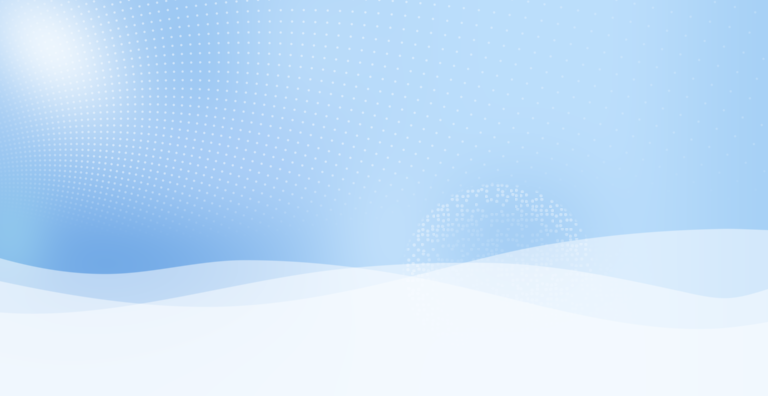
Give the GLSL for this background, as a WebGL 1 fragment shader.

```glsl
precision highp float;
// Soft blue sky with blurred glows, a curved dot mesh and translucent white waves.
uniform vec2 u_resolution;

const float ASPECT = 1.94;
const vec3 WHITE = vec3(0.98, 0.99, 1.0);
const vec3 PALE = vec3(0.77, 0.885, 0.985);
const vec3 BLUE = vec3(0.57, 0.755, 0.94);
const vec3 DEEP = vec3(0.44, 0.66, 0.90);

float hash(vec2 p) {
  return fract(sin(dot(p, vec2(127.1, 311.7))) * 43758.545);
}

vec2 rotate(vec2 p, float angle) {
  float c = cos(angle), s = sin(angle);
  return vec2(c * p.x - s * p.y, s * p.x + c * p.y);
}

float glow(vec2 offset, vec2 radius) {
  vec2 d = offset / radius;
  return exp(-dot(d, d));
}

float disc(float dist, float radius, float blur) {
  return 1.0 - smoothstep(radius - blur, radius + blur, dist);
}

// Cubic through two knots, each given as (x, height, slope).
float cubic(float x, vec3 a, vec3 b) {
  float w = b.x - a.x;
  float t = (x - a.x) / w;
  float s = 1.0 - t;
  return mix(a.y, b.y, t * t * (3.0 - 2.0 * t))
       + w * t * s * (a.z * s - b.z * t);
}

float wave(float x, vec3 a, vec3 b, vec3 c, vec3 d, vec3 e, vec3 f) {
  if (x < b.x) return cubic(x, a, b);
  if (x < c.x) return cubic(x, b, c);
  if (x < d.x) return cubic(x, c, d);
  if (x < e.x) return cubic(x, d, e);
  return cubic(x, e, f);
}

vec3 sky(vec2 p) {
  vec3 col = mix(vec3(0.62, 0.785, 0.95), vec3(0.735, 0.87, 0.985), smoothstep(0.1, 1.3, p.x));
  col = mix(col, vec3(0.64, 0.81, 0.96), 0.9 * smoothstep(1.5, 2.0, p.x));
  col = mix(col, DEEP, 0.95 * glow(p - vec2(0.27, 0.34), vec2(0.46, 0.20)));
  col = mix(col, BLUE, 0.7 * glow(p - vec2(0.48, 0.83), vec2(0.20, 0.22)));
  col = mix(col, PALE, 0.5 * glow(p - vec2(0.77, 0.86), vec2(0.20, 0.24)));
  col = mix(col, vec3(0.68, 0.81, 0.97), 0.6 * glow(p - vec2(0.60, 0.61), vec2(0.28, 0.16)));
  col = mix(col, vec3(0.58, 0.80, 0.93), 0.7 * glow(p - vec2(0.03, 0.41), vec2(0.10, 0.15)));
  col = mix(col, PALE, 0.8 * glow(p - vec2(1.01, 0.40), vec2(0.17, 0.22)));
  col = mix(col, vec3(0.62, 0.79, 0.95), 0.75 * glow(p - vec2(1.31, 0.40), vec2(0.20, 0.17)));
  float bloom = glow(rotate(p - vec2(0.13, 0.88), 0.8), vec2(0.23, 0.155));
  return mix(col, vec3(0.94, 0.97, 0.995), 0.95 * bloom);
}

// Log-polar grid: square cells that widen away from the pole.
float dotMesh(vec2 p, float px) {
  vec2 d = p - vec2(-0.35, 0.30);
  float r = length(d);
  float density = 44.0;
  vec2 q = rotate(vec2(log(r), atan(d.y, d.x)) * density, 0.55);
  float dist = length(fract(q) - 0.5) * r / density;
  float fade = smoothstep(0.43, 0.64, p.y + 0.05 * sin(3.0 * p.x));
  fade *= mix(1.0, 0.4, smoothstep(0.9, 1.6, p.x)) * smoothstep(-0.1, 0.3, p.x);
  return fade * disc(dist, 0.0026, px);
}

// Jittered specks that gather under a rounded rim.
float specks(vec2 p, float px) {
  vec2 q = p / 0.0125;
  vec2 cell = floor(q);
  vec2 jitter = 0.5 * vec2(hash(cell), hash(cell + 17.3)) - 0.25;
  float dist = length(fract(q) - 0.5 - jitter) * 0.0125;
  vec2 d = (p - vec2(1.26, 0.31)) / vec2(0.24, 0.225);
  float r = length(d);
  float body = disc(r, 1.0, 0.03) * (0.3 + 0.7 * smoothstep(0.55, 0.95, r));
  body *= smoothstep(-1.0, 0.5, d.y - 0.3 * d.x);
  float tail = 0.6 * glow(p - vec2(1.36, 0.28), vec2(0.15, 0.09));
  return max(body, tail) * step(0.3, hash(cell + 5.7)) * disc(dist, 0.004, px);
}

vec3 veil(vec3 col, float height, float y, float px) {
  return mix(col, WHITE, 0.53 * smoothstep(-px, px, height - y));
}

void main() {
  vec2 uv = gl_FragCoord.xy / u_resolution;
  vec2 p = vec2(uv.x * ASPECT, uv.y);
  float px = 1.0 / u_resolution.y;

  vec3 col = sky(p);
  col = mix(col, WHITE, 0.55 * dotMesh(p, px));

  // Three crossing waves; overlaps build up to white.
  float dip = wave(uv.x, vec3(0.0, 0.348, -0.55), vec3(0.137, 0.308, 0.0), vec3(0.319, 0.343, 0.0),
    vec3(0.538, 0.301, -0.36), vec3(0.911, 0.169, 0.0), vec3(1.0, 0.187, 0.35));
  float crest = wave(uv.x, vec3(0.0, 0.211, -0.15), vec3(0.456, 0.323, 0.18), vec3(0.64, 0.336, -0.04),
    vec3(0.885, 0.265, -0.42), vec3(0.944, 0.247, 0.0), vec3(1.0, 0.27, 0.6));
  float rise = wave(uv.x, vec3(0.0, 0.29, -0.42), vec3(0.27, 0.225, 0.0), vec3(0.538, 0.303, 0.48),
    vec3(0.703, 0.379, 0.34), vec3(0.94, 0.422, 0.04), vec3(1.0, 0.419, -0.05));
  col = veil(col, dip, uv.y, px);
  col = veil(col, crest, uv.y, px);
  col = veil(col, rise, uv.y, px);

  col = mix(col, WHITE, 0.4 * specks(p, px));
  gl_FragColor = vec4(col, 1.0);
}
```
